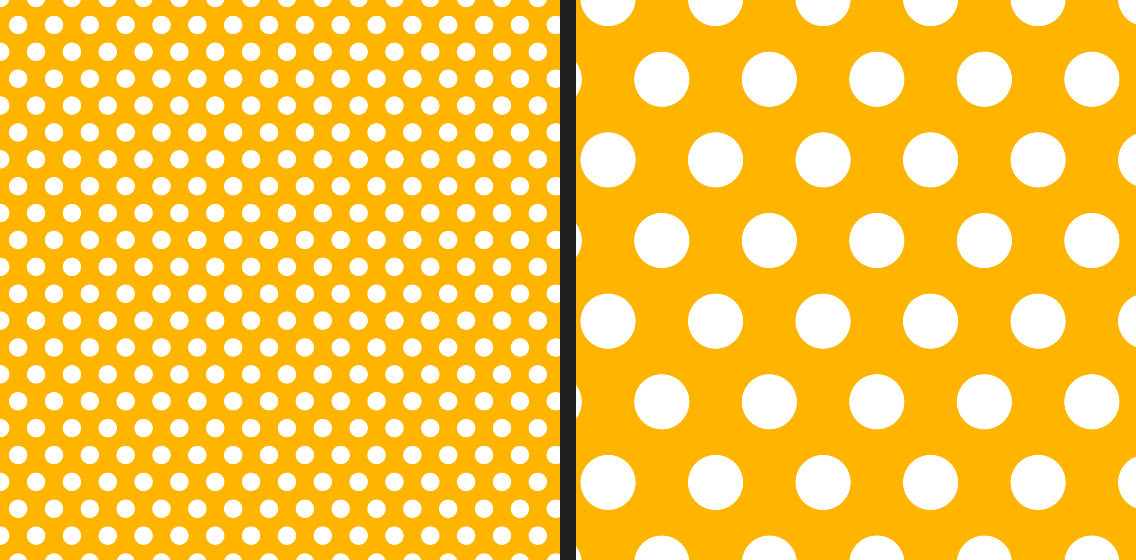
Left: the whole. Right: its middle third, enlarged.
A Shadertoy shader for this pattern:

```glsl
// Staggered polka dots: flat white discs on a warm amber ground.
// The plane is split into rows, every second row slides by half a column,
// and each pixel is measured against the disc at the centre of its cell.

#define PITCH       vec2(0.0640, 0.0480)   // column and row spacing
#define ORIGIN      vec2(0.0324, -0.0045)  // centre of the first dot
#define DOT_RADIUS  0.0164
#define GROUND      vec3(1.0, 0.708, 0.0)
#define DOT_COLOUR  vec3(1.0)

// Signed distance to the nearest disc of the staggered lattice.
float staggeredDots(vec2 p) {
    vec2 cell = (p - ORIGIN) / PITCH;
    float row = round(cell.y);
    cell.x += 0.5 * mod(row, 2.0);
    vec2 offset = (cell - vec2(round(cell.x), row)) * PITCH;
    return length(offset) - DOT_RADIUS;
}

void mainImage(out vec4 fragColor, in vec2 fragCoord) {
    vec2 p = fragCoord / iResolution.y;

    // Blend across one pixel at the rim.
    float halfPixel = 0.5 / iResolution.y;
    float coverage = 1.0 - smoothstep(-halfPixel, halfPixel, staggeredDots(p));

    fragColor = vec4(mix(GROUND, DOT_COLOUR, coverage), 1.0);
}
```
